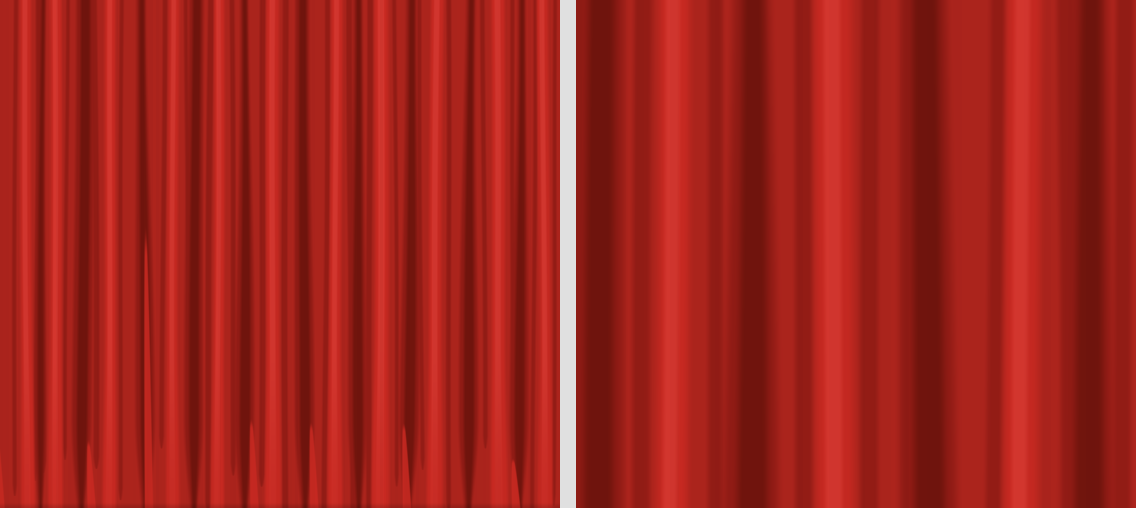
Left, the full canvas; right, a detail of the centre.
This texture is drawn by a Shadertoy shader. Its source:

```glsl
const vec3 BASE = vec3(0.67, 0.14, 0.11);
const vec3 SHEEN = vec3(0.78, 0.16, 0.13);
const vec3 GLINT = vec3(0.82, 0.21, 0.18);
const vec3 SHADE = vec3(0.56, 0.105, 0.08);
const vec3 DEEP = vec3(0.44, 0.08, 0.05);

float hash(float n) {
    return fract(sin(n * 12.9898) * 43758.5453);
}

// Soft vertical stripe of half width w around d = 0
float band(float d, float w, float soft) {
    soft = max(soft, 0.7 / iResolution.x);
    return 1.0 - smoothstep(w - soft, w + soft, abs(d));
}

// Unevenly spaced crest of fold i
float crest(float i) {
    float shift = 0.039 - 0.0043 * i - 0.0104 * cos(2.0944 * i);
    return 0.047 + 0.0926 * i - step(0.5, i) * shift;
}

// Slight lean and sway of a fold down the cloth
float sway(float seed, float y) {
    return (hash(seed) - 0.5) * 0.014 * (0.5 - y) + 0.0012 * sin(5.0 * y + seed * 2.3);
}

void mainImage(out vec4 fragColor, in vec2 fragCoord) {
    vec2 uv = fragCoord / iResolution.xy;
    float low = 1.0 - smoothstep(0.0, 0.35, uv.y);
    vec3 color = BASE;

    // Thin pleats beside each crest, some stopping in a rounded end
    for (float i = 0.0; i < 11.0; i++) {
        for (float side = -1.0; side < 2.0; side += 2.0) {
            float seed = i * 2.0 + side * 0.5 + 7.0;
            float d = uv.x - crest(i) - side * mix(0.016, 0.028, hash(seed)) - sway(seed, uv.y);
            float end = 0.18 * hash(seed + 31.0) - 0.06;
            float tip = sqrt(clamp((uv.y - end) / 0.025, 0.0, 1.0));
            float w = mix(0.003, 0.0055, hash(seed + 5.0)) * tip;
            color = mix(color, SHADE, band(d, w, 0.0025) * smoothstep(0.0, 0.3, tip) * 0.9);
        }
    }

    // Deep valleys between crests, widening downward and tapering at the hem
    for (float i = 0.0; i < 10.0; i++) {
        float gap = crest(i + 1.0) - crest(i);
        float valley = crest(i) + gap * mix(0.46, 0.56, hash(i + 3.0));
        float d = uv.x - valley - sway(i + 50.0, uv.y);
        float spread = mix(mix(0.45, 1.0, hash(i + 17.0)), 1.1, 1.0 - smoothstep(0.2, 1.0, uv.y));
        spread *= min(1.0, gap / 0.085) * smoothstep(-0.12, 0.18, uv.y);
        color = mix(color, SHADE, band(d + 0.001, 0.0155 * spread, 0.004));
        color = mix(color, DEEP, band(d, 0.0085 * spread, 0.0035));
    }

    // Lit crests, flaring and losing their glint near the hem
    for (float i = 0.0; i < 11.0; i++) {
        float d = uv.x - crest(i) - sway(i + 80.0, uv.y);
        float w = mix(0.009, 0.0135, hash(i + 23.0)) * (1.0 + 0.3 * low);
        color = mix(color, SHEEN, band(d, w, 0.004) * 0.9);
        color = mix(color, GLINT, band(d + 0.001, w * 0.45, 0.002) * (1.0 - 0.7 * low));
    }

    // Pointed folds of light rising from the hem
    for (float i = 0.0; i < 11.0; i++) {
        float present = step(0.18, abs(fract(i * 0.62) - 0.48));
        float height = i == 3.0 ? 0.56 : 0.09 + 0.11 * hash(i + 41.0);
        float rise = clamp(1.0 - uv.y / height, 0.0, 1.0);
        float d = uv.x - crest(i) + mix(0.03, 0.052, hash(i + 61.0)) + 0.006 * (1.0 - rise);
        float flame = band(d, 0.0075 * sqrt(rise), 0.0018) * smoothstep(0.0, 0.12, rise);
        color = mix(color, SHEEN, flame * present * 0.9);
    }

    // Faint weave streaks and a darker hem edge
    color *= 1.0 + 0.025 * (hash(floor(uv.x * 190.0)) - 0.5);
    color *= mix(0.88, 1.0, smoothstep(0.0, 0.012, uv.y));
    fragColor = vec4(color, 1.0);
}
```
